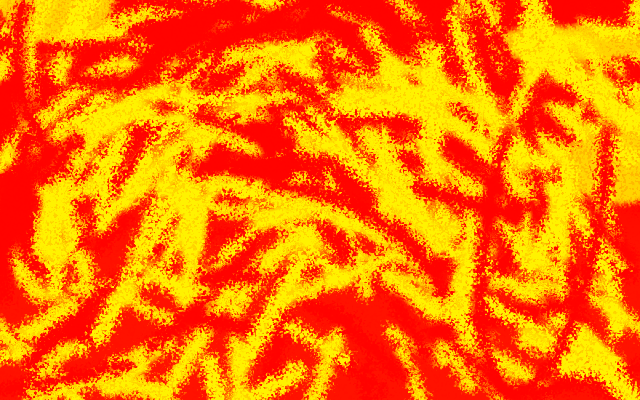
A Shadertoy shader for this pattern:

```glsl
// Tangled chalky brush strokes in red and yellow, sweeping in arches above and fanning out below.

const vec3 RED    = vec3(1.0, 0.01, 0.0);
const vec3 GROUND = vec3(1.0, 0.07, 0.0);
const vec3 YELLOW = vec3(1.0, 0.95, 0.0);
const vec3 GOLD   = vec3(1.0, 0.83, 0.0);

const int   STROKES      = 270;
const int   ARCHES       = 6;
const int   LATE_STROKES = 175;              // strokes after this lie over arches and patches
const float GRAIN_SCALE  = 250.0;            // grains per canvas height
const float FUZZ         = 0.036;            // reach of the grain at stroke edges
const float SOFT         = 0.0125;           // edge blur
const float DUST         = 0.13;             // dimming of single yellow grains
const vec2  HUB          = vec2(0.72, 0.30); // centre of the arches and of the fan
const vec2  ARCH_RADII   = vec2(0.66, 0.56);

vec2 hash2(vec2 p) {
    vec3 q = fract(p.xyx * vec3(0.1031, 0.1030, 0.0973));
    q += dot(q, q.yzx + 33.33);
    return fract((q.xx + q.yz) * q.zy);
}

// Cellular noise: every cell has a random tone, blended by distance to its point.
float cellTone(vec2 p) {
    vec2 cell = floor(p), f = fract(p);
    float sum = 0.0, weight = 0.0;
    for (int y = -1; y <= 1; y++)
    for (int x = -1; x <= 1; x++) {
        vec2 o = vec2(x, y);
        vec2 d = o + hash2(cell + o) - f;
        float w = exp(-5.0 * dot(d, d));
        sum += w * hash2(cell + o + 71.0).x;
        weight += w;
    }
    return sum / weight;
}

float cover(float dist, float grain) {
    return smoothstep(-SOFT, SOFT, FUZZ * grain - dist);
}

// Approximate signed distance to an ellipse.
float ellipse(vec2 p, vec2 r) {
    float k = length(p / r);
    return k * (k - 1.0) / max(length(p / (r * r)), 0.001);
}

// Bent bar: a parabola of given half length and half width.
float bar(vec2 p, float angle, float len, float bend, float width) {
    float c = cos(angle), s = sin(angle);
    vec2 q = vec2(c * p.x + s * p.y, c * p.y - s * p.x);
    float slope = 2.0 * bend * q.x;
    q.y = (q.y - bend * q.x * q.x) / sqrt(1.0 + slope * slope);
    return length(vec2(max(abs(q.x) - len, 0.0), q.y)) - width;
}

// Nested arches, alternately red and yellow.
vec3 paintArches(vec3 col, vec2 p, float grain) {
    for (int i = 0; i < ARCHES; i++) {
        float k = float(i);
        vec2 r = ARCH_RADII * (1.08 - 0.09 * k);
        vec2 q = p - HUB - vec2(0.035 * k, 0.03 * sin(k * 2.3));
        float d = abs(ellipse(q, r)) - 0.02 - 0.006 * sin(k * 4.0 + 5.0 * q.x);
        d = max(d, 0.08 * k - 0.05 - q.y);
        col = mix(col, i % 2 == 0 ? RED : YELLOW, cover(d, grain));
    }
    return col;
}

// Flat gold patches along the top edge.
vec3 paintPatches(vec3 col, vec2 p, float grain) {
    float d = min(ellipse(p - vec2(0.14, 0.98), vec2(0.14, 0.07)),
                  ellipse(p - vec2(1.42, 0.89), vec2(0.20, 0.045)));
    d = min(d, ellipse(p - vec2(1.55, 0.58), vec2(0.13, 0.09)));
    return mix(col, GOLD, cover(d, grain * 0.4));
}

vec3 paintStrokes(vec3 col, vec2 p, float aspect, float grain, int from, int to) {
    for (int i = from; i < to; i++) {
        float k = float(i);
        vec2 a = hash2(vec2(k, 3.7)), b = hash2(vec2(k, 19.1)), c = hash2(vec2(k, 47.3));
        vec2 centre = fract(k * vec2(0.7549, 0.5698) + 0.31) * vec2(aspect, 1.0);
        bool low = centre.y < 0.34;
        if (low && c.x < 0.42) continue;     // leave bare ground below
        vec2 rel = centre - HUB;
        float angle = atan(rel.y, rel.x) + (low ? 0.0 : 1.5708) + (a.x - 0.5) * 1.8;
        float len = mix(0.06, 0.27, a.y * a.y);
        float bend = (b.x - 0.5) * (low ? 0.5 : 2.6);
        float d = bar(p - centre, angle, len, bend, mix(0.012, 0.025, b.y));
        bool yellow = c.y < (low ? 0.66 : 0.55);
        col = mix(col, yellow ? YELLOW : RED, cover(d, grain));
    }
    return col;
}

// Tall loop at the right: yellow above, red below.
vec3 paintLoop(vec3 col, vec2 p, float grain) {
    vec2 q = p - vec2(1.36, 0.46);
    q.x -= 0.16 * q.y;
    float d = abs(ellipse(q, vec2(0.14, 0.44))) - 0.017;
    vec3 paint = mix(RED, YELLOW, smoothstep(0.2, 0.26, q.y + 0.05 * grain));
    return mix(col, paint, cover(d, grain));
}

void mainImage(out vec4 fragColor, in vec2 fragCoord) {
    vec2 p = fragCoord / iResolution.y;
    float aspect = iResolution.x / iResolution.y;
    float fine = cellTone(p * GRAIN_SCALE) - 0.5;
    float grain = fine + 0.3 * (cellTone(p * GRAIN_SCALE * 0.3) - 0.5);

    vec3 col = mix(GROUND, RED, smoothstep(0.35, 0.6, p.y));
    col = paintStrokes(col, p, aspect, grain, 0, LATE_STROKES);
    col = paintArches(col, p, grain);
    col = paintPatches(col, p, grain);
    col = paintStrokes(col, p, aspect, -grain, LATE_STROKES, STROKES);
    col = paintLoop(col, p, grain);

    // Chalk dust dims some grains of the yellow.
    col.g *= 1.0 - DUST * smoothstep(0.05, 0.3, fine);
    fragColor = vec4(col, 1.0);
}
```
